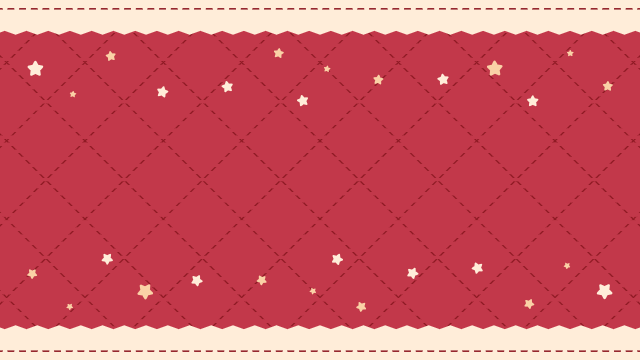
A Shadertoy shader for this background:

```glsl
// Quilted red cloth with stitched diamonds, scattered stars and cream zigzag borders.
// The stitches are folded line lattices; the stars follow summed waves in a loop
// and are repeated by a half turn about the centre. Lengths are in canvas heights.

const vec3 RED = vec3(0.76, 0.22, 0.29);
const vec3 CREAM = vec3(1.0, 0.93, 0.85);
const vec3 THREAD = vec3(0.56, 0.10, 0.14);
const vec3 GOLD = vec3(0.98, 0.82, 0.65);

// Smooth coverage of a signed distance, one screen step wide
float fill(float d) {
    return clamp(0.5 - d * iResolution.y, 0.0, 1.0);
}

// Signed distance to the middle of a cell in an endless repeat
float repeatDist(float x, float period) {
    return abs(mod(x, period) - 0.5 * period);
}

float hash(float n) {
    n = fract(n * 0.1031);
    n *= n + 33.33;
    return fract(n * (n + n));
}

// Five-pointed star with rounded corners
float starDist(vec2 p, float radius, float tilt) {
    const float halfArm = 0.628319;
    float a = atan(p.x, p.y) + tilt;
    a = abs(mod(a + halfArm, 2.0 * halfArm) - halfArm);
    vec2 q = length(p) * vec2(sin(a), cos(a));
    vec2 tip = vec2(0.0, 0.84 * radius);
    vec2 edge = 0.45 * radius * vec2(sin(halfArm), cos(halfArm)) - tip;
    vec2 w = q - tip;
    float d = length(w - edge * clamp(dot(w, edge) / dot(edge, edge), 0.0, 1.0));
    return d * sign(edge.x * w.y - edge.y * w.x) - 0.16 * radius;
}

// Dashed diagonal lines crossing in both directions
float quiltDist(vec2 p) {
    float line = min(repeatDist(p.x + p.y, 0.2176), repeatDist(p.x - p.y, 0.2176)) * 0.7071;
    float dash = repeatDist((p.y - 0.0011) * 1.4142, 0.02778);
    return max(line - 0.0018, dash - 0.0068);
}

void mainImage(out vec4 fragColor, in vec2 fragCoord) {
    vec2 p = (fragCoord - 0.5 * iResolution.xy) / iResolution.y;
    vec3 col = mix(RED, THREAD, fill(quiltDist(p)));

    // Stars: the lower group is the upper one turned halfway round
    vec2 q = p.y < 0.0 ? -p : p;
    for (int i = 0; i < 14; i++) {
        float n = float(i);
        vec2 centre = vec2(
            -0.7905 + 0.1238 * n + 0.044 * cos(1.047 * (n - 4.5)) + 0.0185 * sin(1.571 * n),
            0.2824 - 0.0579 * cos(2.513 * (n - 1.0)) - 0.0227 * cos(1.795 * n + 0.42));
        bool pale = (i % 3 == 0 && i < 12) || i % 7 == 4;
        bool tiny = i % 11 == 1 || i == 7;
        float radius = i % 10 == 0 ? 0.0225 : tiny ? 0.0092 : pale ? 0.0162 : 0.0142;
        float d = starDist(q - centre, radius, 0.5 * (hash(n + 3.0) - 0.5));
        col = mix(col, pale ? CREAM : GOLD, fill(d));
    }

    // Cream borders with a zigzag hem and one row of stitches
    float inset = 0.5 - abs(p.y);
    float hem = 0.0857 + 0.0216 * abs(fract(p.x / 0.0604) - 0.5);
    col = mix(col, CREAM, fill((inset - hem) * 0.94));
    float stitch = max(abs(inset - 0.0245) - 0.0021, repeatDist(p.x, 0.0324) - 0.0093);
    col = mix(col, THREAD, fill(stitch));

    fragColor = vec4(col, 1.0);
}
```
